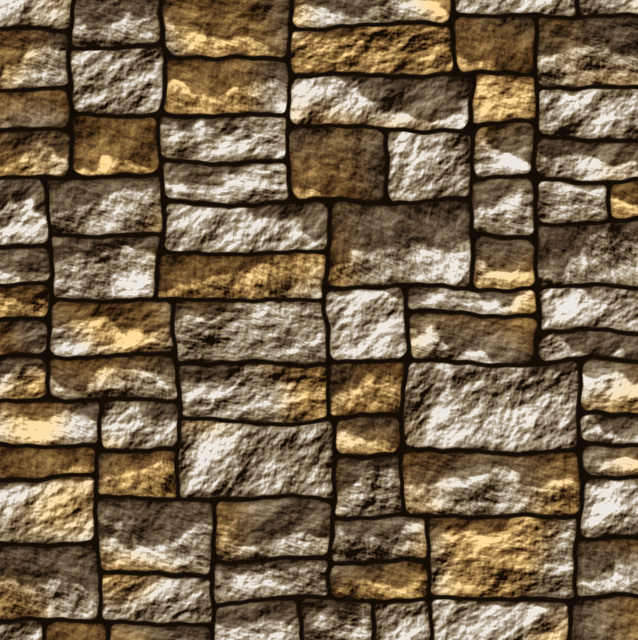
Write a Shadertoy shader that draws this texture.

```glsl
// A dry-stacked wall of rough, weathered stones in raking light.

const float TAU = 6.28318;
const vec2 GRID = vec2(5.0, 6.5);        // coarse stones per canvas height
const vec2 LIGHT = vec2(-0.6, 0.8);      // direction towards the light

const vec3 GAP = vec3(0.08, 0.05, 0.02);
const vec3 UMBER = vec3(0.29, 0.22, 0.15);
const vec3 BROWN = vec3(0.43, 0.36, 0.27);
const vec3 TAN = vec3(0.59, 0.52, 0.42);
const vec3 SAND = vec3(0.74, 0.69, 0.61);
const vec3 CHALK = vec3(0.93, 0.91, 0.88);
const vec3 OCHRE_TINT = vec3(1.10, 0.95, 0.64);

struct Stone { vec2 lo; vec2 hi; float seed; };

float hash(vec2 p) {
    vec3 q = fract(p.xyx * 0.1031);
    q += dot(q, q.yzx + 33.33);
    return fract((q.x + q.y) * q.z);
}

float cornerSlope(vec2 cell, vec2 offset) {
    float a = TAU * hash(cell);
    return dot(vec2(cos(a), sin(a)), offset);
}

float gradientNoise(vec2 p) {
    vec2 i = floor(p), f = p - i;
    vec2 u = f * f * f * (f * (f * 6.0 - 15.0) + 10.0);
    vec2 e = vec2(1.0, 0.0);
    float low = mix(cornerSlope(i, f), cornerSlope(i + e, f - e), u.x);
    float high = mix(cornerSlope(i + e.yx, f - e.yx), cornerSlope(i + 1.0, f - 1.0), u.x);
    return 1.5 * mix(low, high, u.y);
}

mat2 turn(float a) {
    return mat2(cos(a), sin(a), -sin(a), cos(a));
}

// Each grid cell holds one point that fixes the height or side of a joint.
vec2 joint(vec2 cell) {
    return cell + 0.15 + 0.7 * vec2(hash(cell + 11.0), hash(cell + 47.0));
}

bool isEven(vec2 cell) {
    return mod(cell.x + cell.y, 2.0) < 0.5;
}

// Interlocking rectangles: even cells carry level joints, odd cells upright ones.
Stone coarseStone(vec2 p) {
    vec2 c = floor(p), v = c, j = joint(c);
    if (isEven(c)) {
        float up = step(j.y, p.y);
        v += vec2(step(joint(c + vec2(0.0, 2.0 * up - 1.0)).x, p.x), up);
    } else {
        float right = step(j.x, p.x);
        v += vec2(right, step(joint(c + vec2(2.0 * right - 1.0, 0.0)).y, p.y));
    }
    vec2 a = joint(v), b = joint(v - 1.0);
    vec2 l = joint(v - vec2(1.0, 0.0)), r = joint(v - vec2(0.0, 1.0));
    float seed = hash(v + 83.0);
    if (isEven(v)) return Stone(vec2(l.x, b.y) / GRID, vec2(r.x, a.y) / GRID, seed);
    return Stone(vec2(b.x, r.y) / GRID, vec2(a.x, l.y) / GRID, seed);
}

// Breaks large stones into thinner courses and shorter blocks.
Stone splitStone(Stone s, vec2 p) {
    for (int i = 0; i < 2; i++) {
        vec2 size = s.hi - s.lo;
        vec2 axis = size.x > 2.2 * size.y ? vec2(1.0, 0.0) : vec2(0.0, 1.0);
        float pick = hash(vec2(s.seed * 91.0, float(i)));
        if (dot(size, axis * vec2(0.5, 1.0)) < mix(0.09, 0.19, pick)) continue;
        float cut = dot(s.lo + size * mix(0.35, 0.65, hash(vec2(pick * 73.0, 5.0))), axis);
        bool beyond = dot(p, axis) > cut;
        if (beyond) s.lo = mix(s.lo, vec2(cut), axis);
        else s.hi = mix(s.hi, vec2(cut), axis);
        s.seed = fract(s.seed * 7.31 + (beyond ? 0.37 : 0.71));
    }
    return s;
}

// Positive inside the stone; wider margins below and right hold the shadow.
float insideDistance(Stone s, vec2 p, float radius) {
    vec2 lo = s.lo + vec2(0.001, 0.004), hi = s.hi - vec2(0.004, 0.001);
    vec2 d = abs(p - 0.5 * (lo + hi)) - 0.5 * (hi - lo) + radius;
    return radius - length(max(d, 0.0)) - min(max(d.x, d.y), 0.0);
}

// Rough height: fractal noise plus chipped ledges.
float relief(vec2 q) {
    float h = 0.0, f = 11.0;
    for (int i = 0; i < 5; i++) {
        h += gradientNoise(q * f * vec2(1.0, 1.4)) / f;
        q += 3.7;
        f *= 2.05;
    }
    float ledge = gradientNoise(q * 7.0) + 0.25 * gradientNoise(q * 31.0);
    return h + 0.012 * smoothstep(-0.06, 0.06, ledge);
}

vec3 toneColor(float t) {
    vec3 c = mix(GAP, UMBER, clamp((t - 0.06) / 0.17, 0.0, 1.0));
    c = mix(c, BROWN, clamp((t - 0.23) / 0.14, 0.0, 1.0));
    c = mix(c, TAN, clamp((t - 0.37) / 0.16, 0.0, 1.0));
    c = mix(c, SAND, clamp((t - 0.53) / 0.17, 0.0, 1.0));
    return mix(c, CHALK, clamp((t - 0.70) / 0.19, 0.0, 1.0));
}

void mainImage(out vec4 fragColor, in vec2 fragCoord) {
    vec2 uv = fragCoord / iResolution.y;

    // Uneven joints
    vec2 p = uv + 0.010 * vec2(gradientNoise(uv * 7.0), gradientNoise(uv * 7.0 + 31.0));
    p += 0.0028 * vec2(gradientNoise(uv * 34.0), gradientNoise(uv * 34.0 + 17.0));
    Stone s = splitStone(coarseStone(p * GRID), p);
    float rndA = hash(vec2(s.seed * 131.0, 1.0)), rndB = hash(vec2(s.seed * 131.0, 2.0));
    float d = insideDistance(s, p, mix(0.006, 0.016, rndA));

    // Lit rock face, with its own grain direction
    mat2 grain = turn(1.6 * (rndB - 0.5));
    vec2 shift = 40.0 * vec2(rndA, rndB), q = grain * uv + shift;
    float eps = 0.004;
    float slope = (relief(q) - relief(grain * (uv + LIGHT * eps) + shift)) / eps;
    float base = mix(0.44, 0.65, rndA);
    float tone = base + 0.16 * gradientNoise(q * 5.0) + 0.085 * slope;
    tone += 0.08 * gradientNoise(q * vec2(90.0, 150.0));
    tone += 0.22 * smoothstep(0.1, 0.6, gradientNoise(q * 9.0 + 5.0));

    // Ragged shadow cast from the stone above, with a bright broken rim
    float reach = (s.hi.y - s.lo.y) * mix(-0.1, 0.7, rndB) + (rndA - 0.5) * 0.6 * (p.x - s.lo.x);
    reach += 0.035 * gradientNoise(q * 12.0) + 0.010 * gradientNoise(q * 47.0);
    float below = s.hi.y - p.y - reach;
    float shade = smoothstep(0.005, -0.005, below);
    float rim = (below - 0.009) / 0.007;
    tone += 0.13 * exp(-rim * rim);
    tone = mix(tone, 0.29 + 0.45 * (tone - base), 0.9 * shade);

    // Stone edges, ochre staining and dark joints
    tone *= 1.0 - 0.45 * exp(-max(d, 0.0) / 0.006);
    float stain = gradientNoise(q * 4.0 + 9.0) + 0.5 * (rndB - 0.4);
    vec3 color = toneColor(tone) * mix(vec3(1.0), OCHRE_TINT, 0.85 * smoothstep(0.0, 0.45, stain));
    color = mix(GAP, color, smoothstep(-0.001, 0.003, d));
    fragColor = vec4(clamp(color, 0.0, 1.0), 1.0);
}
```
